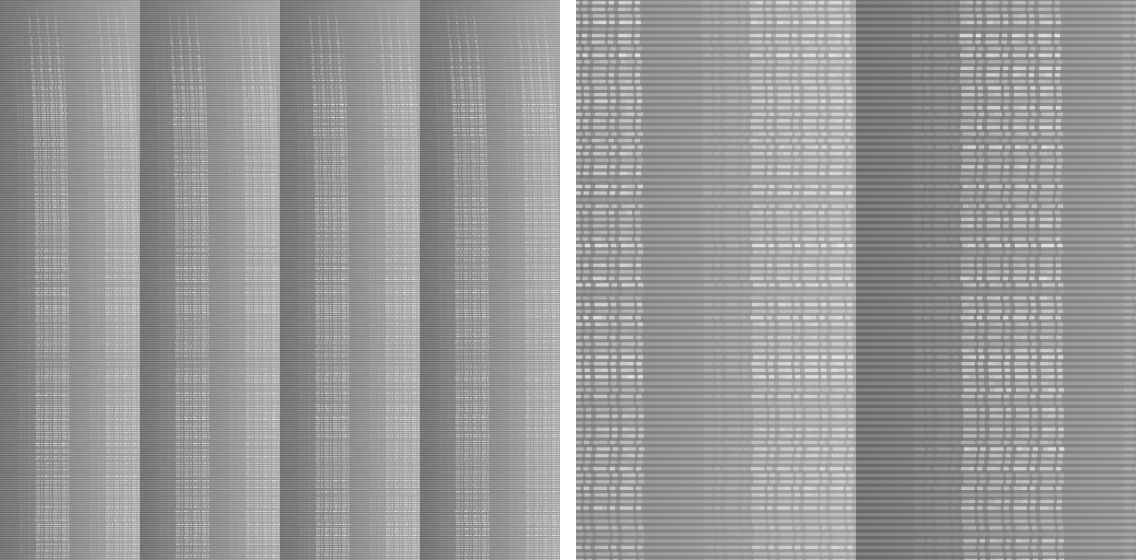
Left: the whole. Right: its middle third, enlarged.
A three.js fragment shader for this pattern:

```glsl
// Four shaded grey pleats of fine horizontal lines, woven with bands of pale dashes.
#define PLEATS 4.0
#define LINES 256.0
#define COLUMNS 16.0
#define SHADE_DARK 0.46
#define SHADE_LIGHT 0.655
#define LINE_CONTRAST 0.055
#define DASH_GAIN 0.27
#define BAND_LIFT 0.03
#define FAINT_DASH 0.22
#define LEAN 0.065
#define BEAT_PERIOD 0.1875

varying vec2 vUv;

float hash(vec2 p) {
  return fract(sin(dot(p, vec2(12.99, 78.23))) * 4375.85);
}

// Coverage of the interval a..b, softened over a width w
float pulse(float x, float a, float b, float w) {
  return clamp(min(x - a, b - x) / w + 0.5, 0.0, 1.0);
}

// Dash strength of one line: layered sines that tighten downward, plus a slow beat
float lineStrength(float line, float depth, float pleat) {
  float weave = 0.5 + 0.25 * sin(line * 2.2 + pleat) + 0.2 * sin(line * line * 0.02);
  float beat = pow(0.5 + 0.5 * cos(depth * 6.2832 / BEAT_PERIOD), 4.0);
  float jitter = 0.3 * (hash(vec2(line, pleat)) - 0.5);
  return clamp(weave + 0.15 * beat + jitter, 0.0, 1.0);
}

void main() {
  vec2 pixel = max(fwidth(vUv), vec2(0.00001));
  float depth = 1.0 - vUv.y;

  // Pleat: a sawtooth ramp from dark to light with a softened fold
  float across = vUv.x * PLEATS;
  float pleat = floor(across);
  float u = fract(across);
  float pleatWidth = pixel.x * PLEATS;
  float fold = clamp(0.5 - min(u, 1.0 - u) / pleatWidth, 0.0, 0.5) * 2.0;
  float shade = mix(SHADE_DARK, SHADE_LIGHT, mix(u, 0.5, fold));

  // Fine horizontal lines, equal parts light and dark
  float row = vUv.y * LINES + 0.25;
  float line = LINES - floor(row);
  float light = pulse(fract(row), 0.25, 0.75, pixel.y * LINES);

  // Dash bands: every second quarter of a pleat, leaning left near the top
  float v = u + LEAN * exp(-6.0 * depth) * (0.8 + 0.4 * hash(vec2(pleat, 3.0)));
  float band = pulse(fract(v * 2.0), 0.5, 1.0, pleatWidth * 2.0);
  float faint = pulse(fract(v * 2.0), 0.28, 0.5, pleatWidth * 2.0);
  float amount = band * mix(1.0, 0.7, step(0.5, v)) + faint * FAINT_DASH;

  // Columns: a long dash and a dot, thin at the top and wider below
  float column = v * COLUMNS;
  float c = fract(column + 0.12 * (hash(vec2(line, 7.0)) - 0.5));
  float columnWidth = pleatWidth * COLUMNS;
  float grow = smoothstep(0.0, 0.22, depth);
  float dash = pulse(c, 0.08, mix(0.26, 0.58, grow), columnWidth);
  float dots = pulse(c, 0.7, 0.9, columnWidth) * grow;

  // Wear: short pieces of each dash differ in brightness
  float piece = floor(column * 3.0) + pleat * COLUMNS * 3.0;
  float wear = 0.6 + 0.4 * hash(vec2(piece, line));
  float strength = lineStrength(line, depth, pleat) * wear;
  strength *= smoothstep(0.0, 0.06, depth);

  // Combine: dashes brighten the light lines and bleed faintly into the dark ones
  float thread = max(dash, dots);
  float grey = shade + LINE_CONTRAST * (2.0 * light - 1.0);
  grey += BAND_LIFT * amount * grow;
  grey += DASH_GAIN * amount * thread * strength * mix(0.15, 1.0, light);
  grey -= 0.025 * amount * (1.0 - thread) * grow;
  gl_FragColor = vec4(vec3(clamp(grey, 0.0, 1.0)), 1.0);
}
```
